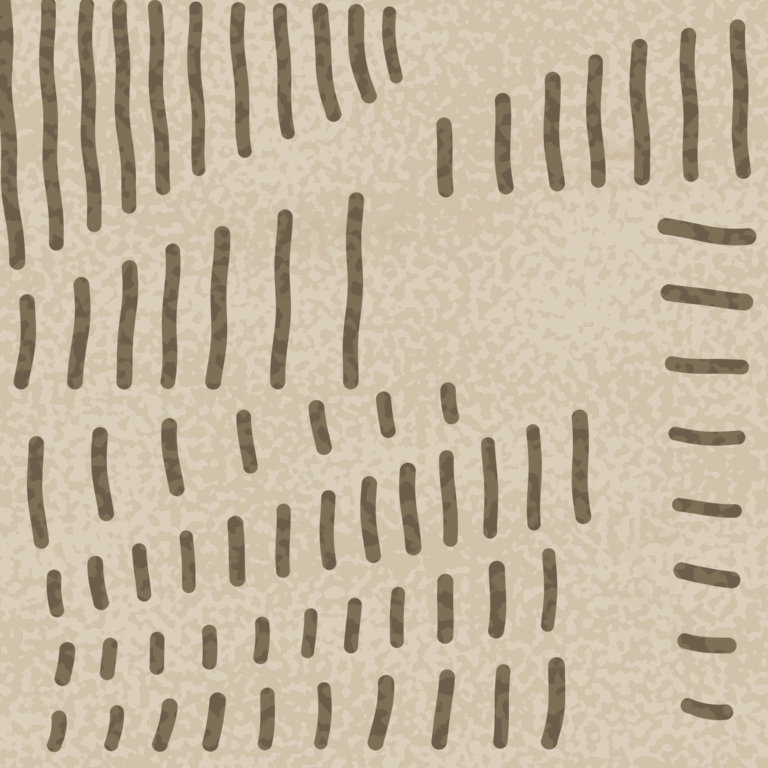
Reproduce this pattern procedurally as a three.js fragment shader.

```glsl
// Rows of rounded brown brush strokes on mottled parchment.
varying vec2 vUv;

const vec3 PAPER_LIGHT = vec3(0.855, 0.812, 0.735);
const vec3 PAPER_DARK = vec3(0.818, 0.762, 0.668);
const vec3 PAPER_STAIN = vec3(0.77, 0.69, 0.56);
const vec3 INK_LIGHT = vec3(0.49, 0.44, 0.34);
const vec3 INK_DARK = vec3(0.42, 0.37, 0.29);
const float STROKE_RADIUS = 0.0098;
const float RADIUS_VARIATION = 0.0025;
const float WOBBLE = 0.0018;
const float EDGE = 0.0012;
const float PAPER_GRAIN = 72.0;
const float INK_GRAIN = 52.0;
const int MAX_STROKES = 13;

float hash(vec2 p) {
  vec3 q = fract(p.xyx * 0.1031);
  q += dot(q, q.yzx + 33.33);
  return fract((q.x + q.y) * q.z);
}

float cornerSlope(vec2 cell, vec2 corner, vec2 f) {
  float angle = 6.2832 * hash(cell + corner);
  return dot(vec2(cos(angle), sin(angle)), f - corner);
}

float gradientNoise(vec2 p) {
  vec2 cell = floor(p);
  vec2 f = fract(p);
  vec2 u = f * f * f * (f * (f * 6.0 - 15.0) + 10.0);
  vec2 e = vec2(0.0, 1.0);
  float low = mix(cornerSlope(cell, e.xx, f), cornerSlope(cell, e.yx, f), u.x);
  float high = mix(cornerSlope(cell, e.xy, f), cornerSlope(cell, e.yy, f), u.x);
  return mix(low, high, u.y);
}

// Distance to a row of upright strokes. Place, top and bottom are
// quadratics in the stroke index; sway is the amplitude and rate of
// the uneven spacing; lean moves the lower end sideways.
float strokeRow(vec2 p, int count, vec3 place, vec2 sway,
                vec3 top, vec3 bottom, float lean) {
  float d = 1.0;
  for (int i = 0; i < MAX_STROKES; i++) {
    if (i >= count) break;
    float n = float(i);
    vec3 powers = vec3(1.0, n, n * n);
    float yTop = dot(top, powers);
    float yBottom = dot(bottom, powers);
    float y = clamp(p.y, yBottom, yTop);
    float t = (yTop - y) / (yTop - yBottom);
    float vary = hash(vec2(n + 3.0, count));
    float x = dot(place, powers) + sway.x * sin(sway.y * n);
    x += lean * t * t * (0.5 + vary) + WOBBLE * sin(y * 48.0 + n * 4.7);
    float radius = STROKE_RADIUS + RADIUS_VARIATION * (vary - 0.5);
    d = min(d, length(p - vec2(x, y)) - radius);
  }
  return d;
}

float strokes(vec2 p) {
  // Long strokes along the top, left then right
  float d = strokeRow(p, 11, vec3(0.005, 0.0508, 0.0), vec2(0.0065, 1.05),
    vec3(0.996, -0.0013, 0.0), vec3(0.659, 0.0241, 0.0), 0.014);
  d = min(d, strokeRow(p, 7, vec3(0.577, 0.0703, -0.0012), vec2(0.0078, 1.2),
    vec3(0.837, 0.0339, -0.0021), vec3(0.753, 0.004, 0.0), 0.005));
  // Middle rows, rising to the right
  d = min(d, strokeRow(p, 7, vec3(0.0365, 0.0573, 0.0021), vec2(0.0117, 1.15),
    vec3(0.607, 0.0221, 0.0), vec3(0.503, 0.0, 0.0), -0.007));
  d = min(d, strokeRow(p, 7, vec3(0.0456, 0.0902, 0.0), vec2(-0.0065, 1.2),
    vec3(0.422, 0.0117, 0.0), vec3(0.2956, 0.0378, -0.0018), 0.006));
  d = min(d, strokeRow(p, 13, vec3(0.0716, 0.0592, -0.0002), vec2(-0.0065, 0.8),
    vec3(0.2487, 0.0173, 0.0), vec3(0.2057, 0.0102, 0.0), 0.004));
  // Short strokes at the bottom
  d = min(d, strokeRow(p, 11, vec3(0.086, 0.0625, 0.0), vec2(-0.0052, 1.05),
    vec3(0.1536, 0.0059, 0.00065), vec3(0.117, 0.0069, 0.0), -0.003));
  d = min(d, strokeRow(p, 10, vec3(0.0768, 0.0677, 0.0005), vec2(0.0065, 1.05),
    vec3(0.065, 0.0076, 0.0), vec3(0.0305, 0.0005, 0.0), -0.008));
  // Level strokes down the right side, in turned coordinates
  vec2 turned = vec2(1.0 - p.y, p.x);
  return min(d, strokeRow(turned, 8, vec3(0.3073, 0.0885, 0.0), vec2(-0.0052, 0.9),
    vec3(0.974, -0.0042, 0.0), vec3(0.867, 0.0042, 0.0), -0.008));
}

float glow(vec2 p, vec2 center, vec2 size) {
  vec2 q = (p - center) / size;
  return exp(-dot(q, q));
}

vec3 paper(vec2 p) {
  float broad = gradientNoise(p * vec2(4.0, 9.0) + 7.0);
  float grain = gradientNoise(p * PAPER_GRAIN)
              + 0.5 * gradientNoise(p * PAPER_GRAIN * 1.9 + 31.0);
  float clearing = glow(p, vec2(0.74, 0.6), vec2(0.1, 0.16));
  float tone = grain + 0.45 * broad + 0.04 - 0.25 * clearing;
  vec3 color = mix(PAPER_LIGHT, PAPER_DARK, smoothstep(-0.09, 0.09, tone));
  // Faint warm stains
  float stain = glow(p, vec2(0.43, 0.7), vec2(0.16, 0.035))
              + glow(p, vec2(0.8, 0.79), vec2(0.16, 0.04))
              + 0.6 * glow(p, vec2(0.85, 0.26), vec2(0.04, 0.1));
  stain *= smoothstep(-0.2, 0.3, gradientNoise(p * 38.0 + 11.0));
  return mix(color, PAPER_STAIN, 0.35 * stain);
}

void main() {
  float blot = gradientNoise(vUv * INK_GRAIN + 53.0)
             + 0.4 * gradientNoise(vUv * INK_GRAIN * 2.0);
  vec3 ink = mix(INK_LIGHT, INK_DARK, smoothstep(-0.04, 0.14, blot));
  float coverage = 1.0 - smoothstep(-EDGE, EDGE, strokes(vUv));
  gl_FragColor = vec4(mix(paper(vUv), ink, coverage), 1.0);
}
```
